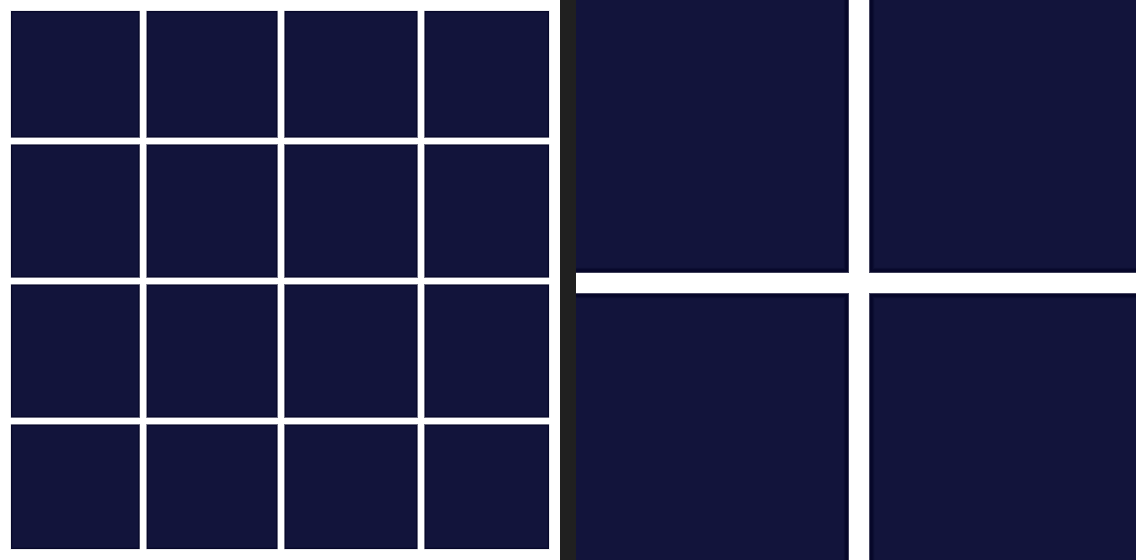
Left, the full canvas; right, a detail of the centre.
Write a Shadertoy shader that draws this pattern.

```glsl
// Four by four navy panes on white, divided by thin seams inside a wider margin.
// Each axis measures its distance to the nearest seam and to the outer margin;
// the smaller inset gives the pane mask and a faint dark rim along its edges.

#define PANES 4.0
#define SEAM_WIDTH 0.0122
#define MARGIN 0.0195
#define SEAM_OFFSET 0.0018
#define FIRST_COLUMN_SHIFT 0.0038
#define RIM_WIDTH 0.0036
#define RIM_STRENGTH 0.75
#define NAVY vec3(0.07, 0.08, 0.23)
#define RIM_NAVY vec3(0.01, 0.01, 0.14)
#define WHITE vec3(1.0)

// Inset from the pane edge along one axis: positive inside a pane.
float axisInset(float position, float firstShift) {
    float index = clamp(floor((position - SEAM_OFFSET) * PANES + 0.5), 1.0, PANES - 1.0);
    float shift = index < 1.5 ? firstShift : 0.0;
    float seam = index / PANES + SEAM_OFFSET + shift;
    float seamInset = abs(position - seam) - 0.5 * SEAM_WIDTH;
    float marginInset = min(position, 1.0 - position) - MARGIN;
    return min(seamInset, marginInset);
}

void mainImage(out vec4 fragColor, in vec2 fragCoord) {
    vec2 uv = fragCoord / iResolution.xy;
    float pixel = 1.0 / min(iResolution.x, iResolution.y);

    // Rows are counted from the top, columns from the left.
    float columnInset = axisInset(uv.x, FIRST_COLUMN_SHIFT);
    float rowInset = axisInset(1.0 - uv.y, 0.0);
    float inset = min(columnInset, rowInset);

    // Pane fill with its narrow darker rim.
    float rim = RIM_STRENGTH * (1.0 - smoothstep(0.4 * RIM_WIDTH, RIM_WIDTH, inset));
    vec3 paneColor = mix(NAVY, RIM_NAVY, rim);

    // Antialiased edge against the white ground.
    float coverage = clamp(inset / pixel + 0.5, 0.0, 1.0);
    fragColor = vec4(mix(WHITE, paneColor, coverage), 1.0);
}
```
